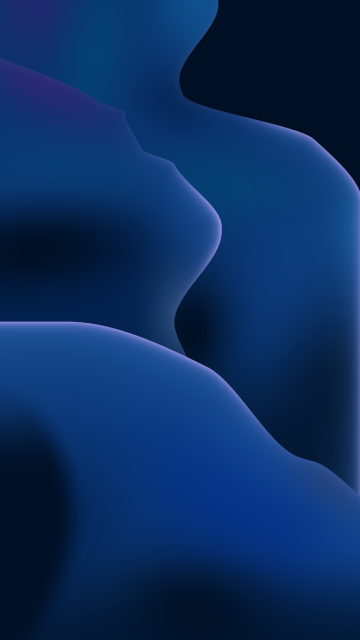
A Shadertoy shader for this background:

```glsl
// Three overlapping silky sheets in deep blue over a night backdrop, with lilac rims.
// Each outline is a sum of smooth steps; a short search along it gives the distance
// for edges and rim light. Soft rotated Gaussian pools tint the folds.

#define RIM_WIDTH 0.045
#define HALO_WIDTH 0.24
#define SEARCH_REACH 0.7
#define SEARCH_STEPS 48
#define CANVAS vec2(4.32, 7.68)

const vec3 NIGHT  = vec3(0.00, 0.06, 0.14);
const vec3 NAVY   = vec3(0.01, 0.13, 0.31);
const vec3 TEAL   = vec3(0.02, 0.26, 0.45);
const vec3 BLUE   = vec3(0.05, 0.24, 0.50);
const vec3 COBALT = vec3(0.01, 0.19, 0.53);
const vec3 AZURE  = vec3(0.06, 0.36, 0.60);
const vec3 STEEL  = vec3(0.18, 0.39, 0.67);
const vec3 SLATE  = vec3(0.17, 0.30, 0.46);
const vec3 VIOLET = vec3(0.18, 0.14, 0.44);
const vec3 LILAC  = vec3(0.69, 0.61, 0.95);

const int BACK = 0, MIDDLE = 1, FRONT = 2;

// Outline offset across a sheet, at position t along it
float outline(int sheet, float t) {
    if (sheet == BACK)
        return 2.62 - 0.47 * smoothstep(0.05, 0.97, t)
             + 1.10 * smoothstep(1.14, 1.67, t) + 1.10 * smoothstep(0.95, 2.45, t);
    if (sheet == MIDDLE)
        return -0.70 + 1.95 * smoothstep(0.25, 1.35, t)
             + 0.25 * smoothstep(1.20, 1.36, t) + 0.20 * smoothstep(1.36, 1.85, t)
             + 0.36 * smoothstep(1.78, 1.97, t) + 0.60 * smoothstep(1.85, 2.72, t)
             - 0.57 * smoothstep(2.78, 3.88, t) + 0.25 * smoothstep(3.85, 4.60, t);
    return -3.86 - 1.15 * smoothstep(0.80, 4.30, t)
         - 0.60 * smoothstep(2.48, 3.60, t) - 0.70 * smoothstep(3.75, 4.90, t);
}

float segmentDistance(vec2 p, vec2 a, vec2 b) {
    vec2 ab = b - a;
    return length(p - a - ab * clamp(dot(p - a, ab) / dot(ab, ab), 0.0, 1.0));
}

// Signed distance to an outline, positive inside; q = (along, across)
float sheetDistance(int sheet, vec2 q) {
    float t = q.x - SEARCH_REACH;
    vec2 last = vec2(t, outline(sheet, t));
    float nearest = 10.0;
    for (int i = 1; i <= SEARCH_STEPS; i++) {
        t = q.x + SEARCH_REACH * (2.0 * float(i) / float(SEARCH_STEPS) - 1.0);
        vec2 next = vec2(t, outline(sheet, t));
        nearest = min(nearest, segmentDistance(q, last, next));
        last = next;
    }
    return q.y < outline(sheet, q.x) ? nearest : -nearest;
}

// Soft elliptical weight, turned by an angle
float pool(vec2 p, vec2 center, vec2 radius, float angle) {
    float c = cos(angle), s = sin(angle);
    vec2 q = mat2(c, -s, s, c) * (p - center) / radius;
    return exp(-dot(q, q));
}

// Broad halo and thin bright line along an edge
vec3 rimLight(vec3 color, float d, float halo, float line) {
    d = max(d, 0.0);
    color = mix(color, STEEL, halo * exp(-d / HALO_WIDTH));
    return mix(color, LILAC, line * exp(-d / RIM_WIDTH));
}

vec3 backSheet(vec2 p, float d) {
    vec3 c = mix(NAVY, BLUE, 0.6);
    c = mix(c, VIOLET, 0.60 * pool(p, vec2(0.45, 0.0), vec2(0.50, 0.60), 0.0));
    c = mix(c, TEAL, 0.90 * pool(p, vec2(1.15, 0.7), vec2(0.40, 1.10), 0.15));
    c = mix(c, TEAL, 0.90 * pool(p, vec2(2.8, 2.25), vec2(1.10, 0.45), 0.2));
    c = mix(c, BLUE, 0.95 * pool(p, vec2(3.5, 3.3), vec2(0.70, 1.10), 0.2));
    c = mix(c, AZURE, 0.80 * pool(p, vec2(4.4, 2.75), vec2(0.35, 0.65), 0.0));
    c = mix(c, AZURE, 0.70 * pool(p, vec2(2.4, 0.05), vec2(0.55, 0.55), 0.3));
    c = mix(c, NAVY, 0.80 * pool(p, vec2(2.15, 1.2), vec2(0.45, 0.35), 0.4));
    c = mix(c, NIGHT, pool(p, vec2(2.3, 4.0), vec2(0.48, 0.75), 0.0));
    c = mix(c, NIGHT, pool(p, vec2(4.25, 4.6), vec2(0.80, 0.95), 0.3));
    c = mix(c, NIGHT, 0.75 * smoothstep(4.0, 5.5, p.y));
    float lit = smoothstep(2.7, 3.7, p.x);
    return rimLight(c, d, 0.12 + 0.5 * lit, 0.08 + 0.72 * lit);
}

vec3 middleSheet(vec2 p, float d) {
    vec3 c = mix(mix(NAVY, BLUE, 0.7), NAVY, smoothstep(2.2, 3.1, p.y));
    c = mix(c, mix(TEAL, BLUE, 0.5), 0.8 * pool(p, vec2(0.9, 2.0), vec2(1.3, 0.42), 0.0));
    c = mix(c, VIOLET, 0.85 * pool(p, vec2(0.5, 0.95), vec2(1.0, 0.40), 0.45));
    c = mix(c, NIGHT, pool(p, vec2(0.4, 3.0), vec2(1.15, 0.48), -0.1));
    c = mix(c, BLUE, 0.8 * pool(p, vec2(2.35, 2.6), vec2(0.55, 0.75), 0.0));
    c = mix(c, SLATE, 0.8 * pool(p, vec2(2.15, 3.8), vec2(0.32, 0.55), 0.0));
    float lit = pool(p, vec2(2.6, 2.65), vec2(0.80, 0.72), 0.0);
    return rimLight(c, d, 0.08 + 0.75 * lit, 0.06 + 0.9 * lit);
}

vec3 frontSheet(vec2 p, float d) {
    vec3 c = mix(BLUE, COBALT, pool(p, vec2(2.9, 6.1), vec2(1.5, 0.9), 0.5));
    c = mix(c, STEEL, 0.4 * exp(-max(d, 0.0) / 0.55));
    c = mix(c, NAVY, 0.85 * pool(p, vec2(0.5, 6.3), vec2(1.1, 1.1), 0.0));
    c = mix(c, NIGHT, 0.9 * pool(p, vec2(2.35, 7.3), vec2(0.95, 0.65), 0.2));
    c = mix(c, NIGHT, 0.75 * smoothstep(6.5, 7.7, p.y));
    // Hollow with a firm right side and a soft top
    float side = p.x - 0.96 + 0.25 * (p.y - 6.2) * (p.y - 6.2);
    c = mix(c, NIGHT, 0.95 * smoothstep(0.12, -0.3, side) * smoothstep(4.5, 5.7, p.y));
    c = mix(c, mix(SLATE, VIOLET, 0.3), 0.6 * pool(p, vec2(4.0, 5.8), vec2(0.55, 0.25), 0.6));
    float lit = 1.0 - smoothstep(2.5, 3.5, p.x);
    return rimLight(c, d, 0.1 + 0.4 * lit, 0.14 + 0.7 * lit);
}

void mainImage(out vec4 fragColor, in vec2 fragCoord) {
    // Canvas units with y pointing down
    vec2 uv = fragCoord / iResolution.xy;
    vec2 p = vec2(uv.x, 1.0 - uv.y) * CANVAS;
    float soft = 0.75 * CANVAS.y / iResolution.y;
    float back = sheetDistance(BACK, p.yx);
    float middle = sheetDistance(MIDDLE, p.yx);
    float front = sheetDistance(FRONT, vec2(p.x, -p.y));
    vec3 color = mix(NIGHT, backSheet(p, back), smoothstep(-soft, soft, back));
    color = mix(color, middleSheet(p, middle), smoothstep(-soft, soft, middle));
    color = mix(color, frontSheet(p, front), smoothstep(-soft, soft, front));
    fragColor = vec4(color, 1.0);
}
```
